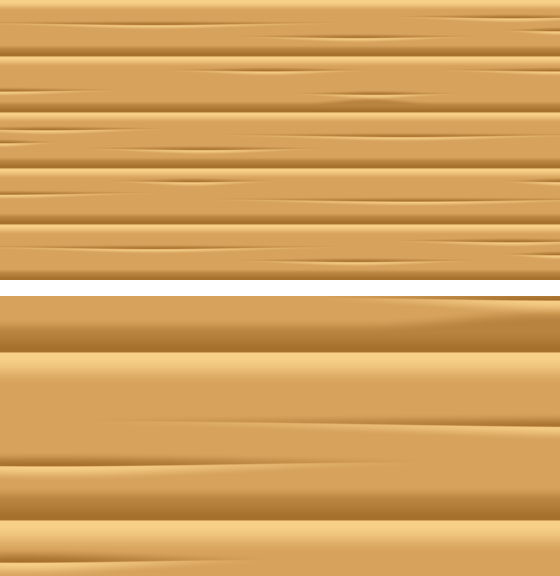
Top, the full canvas; bottom, a detail of the centre.
Reproduce this texture procedurally as a Shadertoy shader.

```glsl
// Five horizontal wooden planks with a lit upper edge, a shaded lower edge and
// tapering grain grooves. Every part adds to one signed tone (-1 shade, +1 light),
// which is turned into a wood colour at the end.

const float PLANKS = 5.0;
const vec3 WOOD  = vec3(0.84, 0.635, 0.36);
const vec3 LIGHT = vec3(0.97, 0.815, 0.53);
const vec3 SHADE = vec3(0.64, 0.435, 0.165);

// Soft bump: 1 at zero, 0 beyond the given reach.
float falloff(float d, float reach) {
    return 1.0 - smoothstep(0.0, reach, abs(d));
}

// One groove: shade above a crisp, slightly sagging line and light below it.
// p.x spans the canvas 0..1, p.y runs down the plank 0..1.
float groove(vec2 p, vec2 centre, float halfLength, float aa) {
    float taper = falloff(p.x - centre.x, halfLength * 1.12);
    float sag = 0.12 * halfLength * (taper - 0.7);
    float d = p.y - centre.y - sag;
    float width = mix(0.035, 0.09, taper);
    float side = smoothstep(-aa, aa, d) * 2.0 - 1.0;
    return side * falloff(d, width) * sqrt(taper) * mix(0.6, 1.0, taper);
}

// Four grooves stepping along the plank, in lanes ordered by Gray code.
float steppedGrain(vec2 p, float aa) {
    float tone = 0.0;
    for (int i = 0; i < 4; i++) {
        float lane = float(i ^ (i >> 1));
        float n = float(i);
        vec2 centre = vec2(fract(0.915 + 0.361 * n), 0.32 + 0.118 * lane);
        tone += groove(p, centre, 0.3 - 0.105 * abs(n - 1.0), aa);
    }
    return tone;
}

// An upper pair reaching the right end and a lower pair starting at the left end.
// starts: x of the inner grooves; heights: y of each pair; halves: half lengths.
float pairedGrain(vec2 p, vec2 starts, vec2 heights, float drop,
                  vec2 upperHalves, vec2 lowerHalves, float aa) {
    float tone = 0.0;
    for (int k = 0; k < 2; k++) {
        float n = float(k);
        vec2 upper = vec2(mix(starts.x, 1.0, n), heights.x);
        vec2 lower = vec2(starts.y * n, heights.y + drop * n);
        tone += groove(p, upper, upperHalves[k], aa);
        tone += groove(p, lower, lowerHalves[k], aa);
    }
    return tone;
}

// Rounded plank profile; swell raises the shaded lower edge.
float plankProfile(float y, float swell) {
    float lit = 1.0 - smoothstep(0.03, 0.2, y);
    float shaded = 0.6 * smoothstep(0.8, 0.89, y + swell)
                 + 0.4 * smoothstep(0.87, 1.0, y);
    return lit - shaded;
}

vec3 woodColour(float tone) {
    float t = clamp(tone, -1.0, 1.0);
    return mix(WOOD, t > 0.0 ? LIGHT : SHADE, abs(t));
}

void mainImage(out vec4 fragColor, in vec2 fragCoord) {
    vec2 uv = fragCoord / iResolution.xy;
    float down = (1.0 - uv.y) * PLANKS;
    float plank = floor(down);
    vec2 p = vec2(uv.x, fract(down));
    float aa = PLANKS / iResolution.y;

    // Grain varies over a cycle of four planks.
    float kind = mod(plank, 4.0);
    float grain = 0.0;
    float swell = 0.0;
    if (kind == 1.0) {
        grain = pairedGrain(p, vec2(0.48, 0.67), vec2(0.27, 0.63), 0.06,
                            vec2(0.165, 0.195), vec2(0.195, 0.13), aa);
        swell = 0.07 * falloff(p.x - 0.66, 0.11);
    } else if (kind == 3.0) {
        grain = pairedGrain(p, vec2(0.345, 0.74), vec2(0.25, 0.47), 0.12,
                            vec2(0.13, 0.09), vec2(0.25, 0.34), aa);
    } else {
        // The third plank is the first one mirrored.
        float x = kind == 2.0 ? 1.0 - p.x : p.x;
        grain = steppedGrain(vec2(x, p.y), aa);
    }

    // Blend each seam with the shaded edge of the plank above.
    float tone = clamp(plankProfile(p.y, swell) + grain, -1.0, 1.0);
    float seam = plank > 0.0 ? smoothstep(0.0, aa, p.y) : 1.0;
    fragColor = vec4(woodColour(mix(-1.0, tone, seam)), 1.0);
}
```
